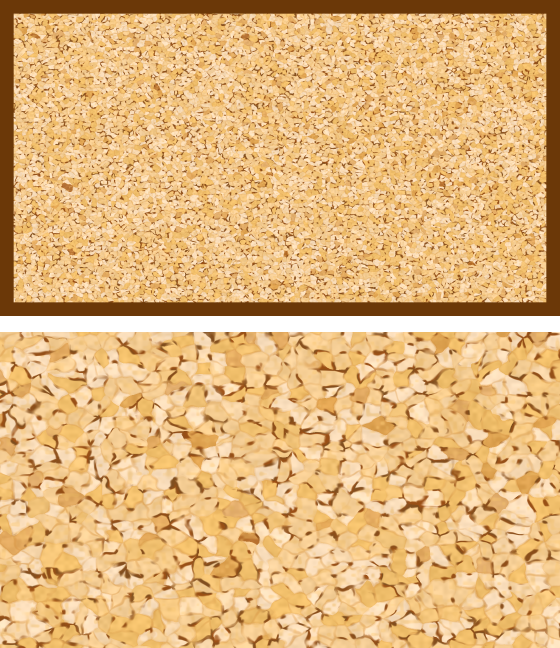
Top, the full canvas; bottom, a detail of the centre.
Write a Shadertoy shader that draws this texture.

```glsl
// Cork pin board: pressed pale granules with short dark gaps in a flat brown frame.
#define FRAME_WIDTH 0.0437   // in canvas heights
#define GRAINS 68.0          // granules per canvas height
#define GRAIN_STRETCH 1.15   // width over height of a granule
#define GAP_WIDTH 0.095      // half width of a gap, in granules
#define GAP_AMOUNT 0.47      // share of seams that open into gaps
#define WARP 0.36            // raggedness of the granules
#define SAMPLES 3            // antialiasing grid per pixel side

const vec3 FRAME = vec3(0.42, 0.22, 0.03);
const vec3 PALE  = vec3(0.985, 0.875, 0.74);
const vec3 CREAM = vec3(0.965, 0.81, 0.585);
const vec3 GOLD  = vec3(0.945, 0.75, 0.42);
const vec3 AMBER = vec3(0.84, 0.58, 0.26);
const vec3 RUST  = vec3(0.60, 0.29, 0.06);
const vec3 GAP   = vec3(0.47, 0.28, 0.10);

vec3 hash3(vec2 p) {
    vec3 q = fract(p.xyx * vec3(0.1031, 0.1030, 0.0973));
    q += dot(q, q.yxz + 33.33);
    return fract((q.xxy + q.yzz) * q.zyx);
}

// Three independent channels of smooth value noise.
vec3 noise3(vec2 p) {
    vec2 i = floor(p), f = fract(p);
    f = f * f * (3.0 - 2.0 * f);
    return mix(mix(hash3(i), hash3(i + vec2(1, 0)), f.x),
               mix(hash3(i + vec2(0, 1)), hash3(i + vec2(1, 1)), f.x), f.y);
}

// Cellular pattern: returns distance to the seam and the id of the granule.
float granule(vec2 p, out vec2 id) {
    vec2 cell = floor(p), nearest = vec2(0), second = vec2(0);
    float d1 = 9.0, d2 = 9.0;
    id = cell;
    for (int y = -1; y <= 1; y++)
    for (int x = -1; x <= 1; x++) {
        vec2 c = cell + vec2(x, y);
        vec2 r = c + hash3(c + 17.0).xy - p;
        float d = dot(r, r);
        if (d < d1) {
            d2 = d1; second = nearest;
            d1 = d;  nearest = r; id = c;
        } else if (d < d2) {
            d2 = d;  second = r;
        }
    }
    vec2 across = second - nearest;
    return 0.5 * (d2 - d1) / max(length(across), 0.001);
}

// Each granule takes one tone, shifted by a broad drift across the board.
vec3 granuleColor(vec2 id, float drift) {
    vec3 h = hash3(id + 71.0);
    float tone = h.x + drift;
    vec3 col = mix(PALE, CREAM, smoothstep(0.20, 0.46, tone));
    col = mix(col, GOLD, smoothstep(0.64, 0.86, tone));
    col = mix(col, AMBER, 0.65 * step(0.95, h.y));
    col = mix(col, RUST, 0.6 * step(0.998, h.y));
    return col * (0.98 + 0.045 * h.z);
}

vec3 cork(vec2 uv) {
    vec2 p = uv * GRAINS / vec2(GRAIN_STRETCH, 1.0) + 40.0;
    vec2 ragged = p + WARP * (noise3(p * 1.9).xy - 0.5)
                    + 2.4 * WARP * (noise3(p * 0.5 + 9.0).xy - 0.5);
    vec2 id;
    float seam = granule(ragged, id);

    // Broad drift: paler to the left, warmer to the right.
    float drift = 0.14 * (noise3(uv * 5.0).x - 0.5) + 0.05 * (uv.x - 0.9);
    vec3 col = granuleColor(id, drift);

    // Fine mottling inside the granules.
    vec3 fine = noise3(p * 3.3 + 5.0);
    col = mix(col, GOLD, 0.45 * smoothstep(0.5, 0.9, fine.x));
    col += 0.07 * (fine.y - 0.5);

    // Faint uneven seams, with dark gaps only in short separate ticks.
    vec3 breaks = noise3(p * vec2(1.9, 2.3) + 31.0);
    col = mix(col, AMBER, 0.55 * breaks.z * (1.0 - smoothstep(0.02, 0.14, seam)));
    float open = smoothstep(0.0, 0.28, breaks.x - 1.0 + GAP_AMOUNT);
    float width = GAP_WIDTH * (0.5 + 1.3 * breaks.y);
    float gap = open * (1.0 - smoothstep(width * 0.5, width * 1.5, seam));
    vec3 gapColor = mix(GAP, RUST, hash3(id + 7.0).x);
    return mix(col, gapColor, 0.95 * gap);
}

vec3 board(vec2 uv, vec2 size) {
    vec2 margin = min(uv, size - uv);
    return min(margin.x, margin.y) < FRAME_WIDTH ? FRAME : cork(uv);
}

void mainImage(out vec4 fragColor, in vec2 fragCoord) {
    vec2 size = iResolution.xy / iResolution.y;
    vec3 sum = vec3(0);
    for (int y = 0; y < SAMPLES; y++)
    for (int x = 0; x < SAMPLES; x++) {
        vec2 offset = (vec2(x, y) + 0.5) / float(SAMPLES) - 0.5;
        sum += board((fragCoord + offset) / iResolution.y, size);
    }
    fragColor = vec4(clamp(sum / float(SAMPLES * SAMPLES), 0.0, 1.0), 1.0);
}
```
